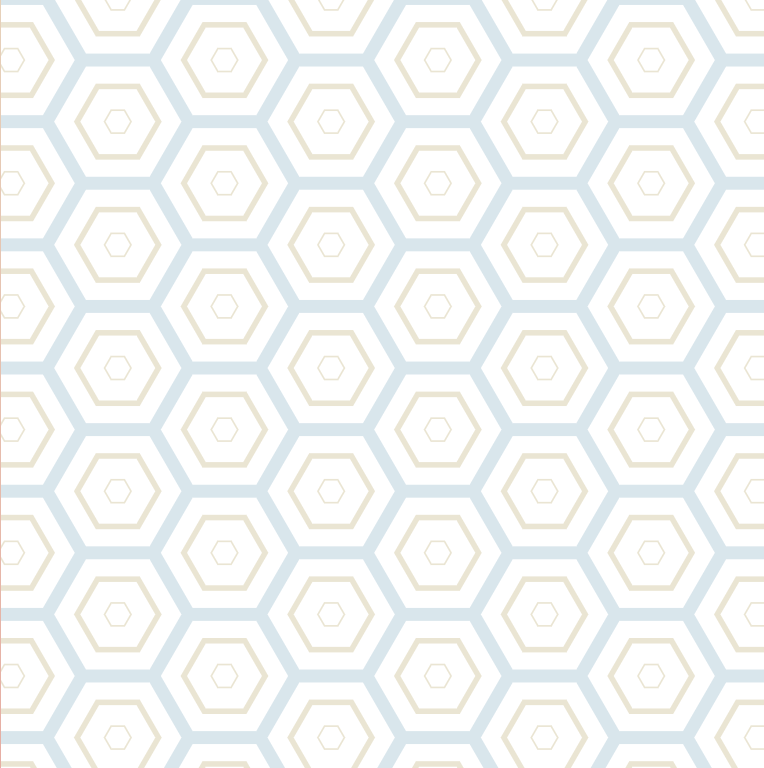
Reproduce this pattern procedurally as a Shadertoy shader.

```glsl
// Honeycomb of pale blue walls with two nested sand-coloured hexagon outlines per cell.
#define PITCH 0.1604                    // vertical cell spacing, in canvas heights
#define CELL_ORIGIN vec2(0.4312, 0.5208) // centre of one cell
#define WALL_WIDTH 0.105                // widths and radii below are in pitches
#define RING_RADIUS 0.286
#define RING_WIDTH 0.045
#define CORE_RADIUS 0.0930
#define CORE_WIDTH 0.0135
#define EDGE_WIDTH 0.0013               // left rim, in canvas heights
#define WALL_COLOR vec3(0.85, 0.90, 0.925)
#define SAND_COLOR vec3(0.918, 0.898, 0.828)

const float SQRT3 = 1.7320508;

// Offset to the nearest centre of a flat-topped hexagonal lattice of unit pitch.
vec2 hexCell(vec2 p) {
    vec2 period = vec2(SQRT3, 1.0);
    vec2 a = mod(p + 0.5 * period, period) - 0.5 * period;
    vec2 b = mod(p, period) - 0.5 * period;
    return dot(a, a) < dot(b, b) ? a : b;
}

// Apothem of the flat-topped hexagon that passes through p.
float hexApothem(vec2 p) {
    p = abs(p);
    return max(p.y, 0.5 * (SQRT3 * p.x + p.y));
}

// Coverage of a band of the given width centred on radius, box-filtered over a pixel.
float band(float d, float radius, float width, float pixel) {
    float lo = max(d - 0.5 * pixel, radius - 0.5 * width);
    float hi = min(d + 0.5 * pixel, radius + 0.5 * width);
    return clamp((hi - lo) / pixel, 0.0, 1.0);
}

void mainImage(out vec4 fragColor, in vec2 fragCoord) {
    vec2 uv = fragCoord / iResolution.y;
    float pixel = 1.0 / (iResolution.y * PITCH);
    float d = hexApothem(hexCell((uv - CELL_ORIGIN) / PITCH));

    // Walls between cells
    float wall = clamp((d - 0.5 + 0.5 * WALL_WIDTH) / pixel + 0.5, 0.0, 1.0);
    vec3 color = mix(vec3(1.0), WALL_COLOR, wall);

    // Nested outlines
    float sand = max(band(d, RING_RADIUS, RING_WIDTH, pixel),
                     band(d, CORE_RADIUS, CORE_WIDTH, pixel));
    color = mix(color, SAND_COLOR, sand);

    // Faint warm rim at the left, redder toward the bottom
    float rim = clamp(EDGE_WIDTH * iResolution.y - fragCoord.x + 0.5, 0.0, 1.0);
    vec3 rimColor = mix(vec3(0.90, 0.68, 0.64), vec3(0.90, 0.82, 0.73), uv.y);
    color = mix(color, rimColor, rim);

    fragColor = vec4(color, 1.0);
}
```
